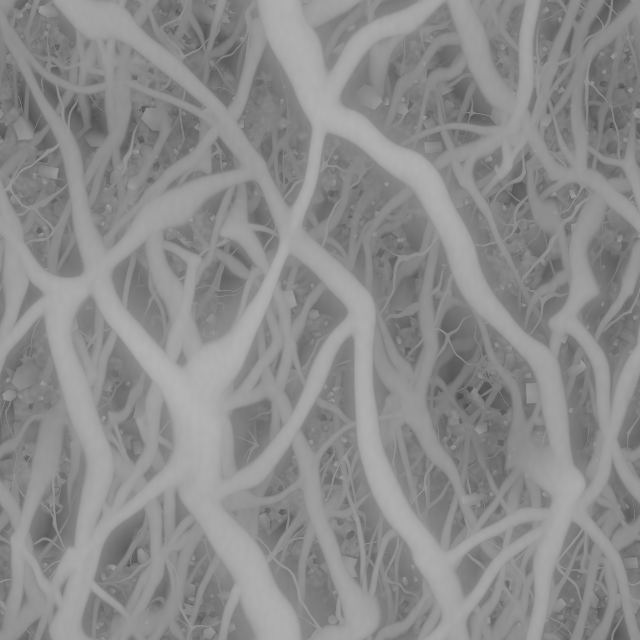
Reproduce this texture procedurally as a WebGL 2 fragment shader.

```glsl
#version 300 es
precision highp float;

uniform vec2 u_resolution;
out vec4 fragColor;

#define GROUND_TONE 0.46
#define GROUND_RELIEF 0.10
#define HOLE_DEPTH 0.32
#define LEVEL_SPREAD 0.13
#define DOME_HEIGHT 0.52
#define EDGE_DROP 0.07
#define SKIRT_DROP 0.045
#define JOINT_SHARPNESS 38.0
#define BLEND 0.010
#define WOBBLE 0.42
#define BRANCHING 0.66
#define CHIP_CONTRAST 0.20

const float TAU = 6.28318;

// Integer hash of a cell, three values from 0 to 1
vec3 hash3(vec2 cell, float seed) {
    uvec3 v = uvec3(ivec3(vec3(cell, seed))) * 1664525u + 1013904223u;
    v.x += v.y * v.z; v.y += v.z * v.x; v.z += v.x * v.y;
    v ^= v >> 16u;
    v.x += v.y * v.z; v.y += v.z * v.x; v.z += v.x * v.y;
    return vec3(v >> 8u) / 16777216.0;
}

float cornerSlope(vec2 cell, vec2 offset, vec2 period, float seed) {
    float angle = TAU * hash3(mod(cell, period), seed).x;
    return dot(vec2(cos(angle), sin(angle)), offset);
}

// Gradient noise that wraps after a whole number of repeats
float noiseAt(vec2 p, vec2 repeats, float seed) {
    vec2 c = floor(p * repeats), f = p * repeats - c;
    vec2 s = f * f * f * (f * (f * 6.0 - 15.0) + 10.0);
    vec2 e = vec2(1.0, 0.0);
    float low = mix(cornerSlope(c, f, repeats, seed),
                    cornerSlope(c + e.xy, f - e.xy, repeats, seed), s.x);
    float high = mix(cornerSlope(c + e.yx, f - e.yx, repeats, seed),
                     cornerSlope(c + e.xx, f - e.xx, repeats, seed), s.x);
    return mix(low, high, s.y);
}

float smoothMax(float a, float b) {
    float h = max(BLEND - abs(a - b), 0.0) / BLEND;
    return max(a, b) + h * h * BLEND * 0.25;
}

// Jittered node: position in xy, thickness in z
vec3 rootNode(vec2 cell, vec2 grid, float seed) {
    vec3 h = hash3(mod(cell, grid), seed);
    return vec3(cell + 0.08 + 0.84 * h.xy, h.z);
}

// Branching network of rounded roots, joined over the height below
float addRoots(float below, vec2 p, vec2 grid, float radius, float level, float seed) {
    vec2 bend = vec2(noiseAt(p, grid, seed + 1.0), noiseAt(p, grid, seed + 2.0));
    vec2 kink = vec2(noiseAt(p, grid * 3.0, seed + 3.0), noiseAt(p, grid * 3.0, seed + 4.0));
    vec2 x = p * grid + WOBBLE * (bend + 0.18 * kink);
    vec2 home = floor(x);
    float sharpness = JOINT_SHARPNESS * grid.x;
    vec3 total = vec3(1e-25, 0.0, 0.0);
    for (int j = -1; j <= 2; j++) {
        // A whole row leans one way, so that every root has a parent
        float row = mod(home.y + float(j), grid.y);
        float lean = floor(hash3(vec2(row, 0.0), seed + 6.0).x * 3.0) - 1.0;
        for (int i = -2; i <= 2; i++) {
            vec2 cell = home + vec2(i, j);
            vec3 start = rootNode(cell, grid, seed);
            vec3 choice = hash3(mod(cell, grid), seed + 5.0);
            vec2 a = (start.xy - x) / grid;
            for (int k = 0; k < 2; k++) {
                if (k == 1 && choice.z > BRANCHING) continue;
                vec2 side = choice.y < 0.25 ? vec2(1.0, 0.0)
                                            : vec2(choice.y < 0.62 ? -1.0 : 1.0, -1.0);
                vec3 end = rootNode(cell + (k == 0 ? vec2(lean, -1.0) : side), grid, seed);
                vec2 ab = (end.xy - x) / grid - a;
                float t = clamp(-dot(a, ab) / dot(ab, ab), 0.0, 1.0);
                float size = mix(start.z, end.z, t);
                float r = radius * (0.35 + 1.3 * size) * (k == 0 ? 1.0 : 0.6);
                float weight = exp(-sharpness * (length(a + ab * t) - r));
                total += weight * vec3(1.0, r, size);
            }
        }
    }
    float edge = -log(total.x) / sharpness;
    float r = max(total.y / total.x, radius * 0.25);
    float inside = clamp(-edge / r, 0.0, 1.0);
    float dome = DOME_HEIGHT * sqrt(r) * sqrt(inside * (2.0 - inside));
    float height = level + LEVEL_SPREAD * (total.z / total.x - 0.5) + dome;
    height -= EDGE_DROP * smoothstep(0.0, min(0.004, 1.5 * r), edge);
    return smoothMax(below, height - SKIRT_DROP * max(edge, 0.0) / r);
}

// Scattered angular chips with tilted faces and dark rims
float addChips(float ground, vec2 p, float count, float share, float seed) {
    vec2 x = p * count, home = floor(x);
    float soft = count / u_resolution.y;
    for (int j = -1; j <= 1; j++)
    for (int i = -1; i <= 1; i++) {
        vec2 cell = home + vec2(i, j);
        vec3 place = hash3(mod(cell, vec2(count)), seed);
        vec3 look = hash3(mod(cell, vec2(count)), seed + 1.0);
        if (place.z > share) continue;
        vec2 q = x - cell - place.xy;
        float turn = TAU * look.x, c = cos(turn), s = sin(turn);
        q = mat2(c, s, -s, c) * q * vec2(1.0, 1.0 + 0.8 * look.y);
        float wedge = TAU / (4.0 + floor(look.z * 3.0));
        float angle = atan(q.y, q.x);
        float reach = length(q) * cos(angle - wedge * floor(angle / wedge + 0.5));
        float outside = reach - 0.2 - 0.24 * look.y;
        float face = GROUND_TONE + CHIP_CONTRAST * (fract(place.z * 17.0) - 0.42 + 0.6 * q.x - 0.4 * abs(q.y));
        ground -= 0.04 * (1.0 - smoothstep(0.0, 0.13, outside));
        ground = mix(ground, face, 1.0 - smoothstep(-soft, soft, outside));
    }
    return ground;
}

void main() {
    vec2 p = gl_FragCoord.xy / u_resolution;
    float broad = noiseAt(p, vec2(3.0), 11.0);

    // Soil with grit, chips and hollows
    float height = GROUND_TONE + 0.02 + GROUND_RELIEF * noiseAt(p, vec2(7.0), 12.0)
                 + 0.07 * noiseAt(p, vec2(37.0), 13.0) + 0.04 * noiseAt(p, vec2(120.0), 16.0);
    height = addChips(height, p, 58.0, 0.6, 20.0);
    height = addChips(height, p, 27.0, 0.5, 30.0);
    height = addChips(height, p, 14.0, 0.4, 35.0);
    height -= HOLE_DEPTH * smoothstep(0.14, 0.5, noiseAt(p, vec2(9.0, 8.0), 14.0));

    // Roots from hair-thin to thick
    height = addRoots(height, p, vec2(17.0, 13.0), 0.0012, 0.505, 40.0);
    height = addRoots(height, p, vec2(14.0, 7.0), 0.0048, 0.49 + 0.07 * broad, 50.0);
    height = addRoots(height, p, vec2(9.0, 5.0), 0.0078, 0.515 + 0.07 * broad, 80.0);
    height = addRoots(height, p, vec2(6.0, 4.0), 0.0115, 0.535 - 0.05 * broad, 60.0);
    height = addRoots(height, p, vec2(4.0, 3.0), 0.0155, 0.56, 90.0);

    // Soft haze and surface grain
    height += 0.03 * broad + 0.014 * noiseAt(p, vec2(110.0, 60.0), 15.0);
    fragColor = vec4(vec3(clamp(height, 0.0, 1.0)), 1.0);
}
```
